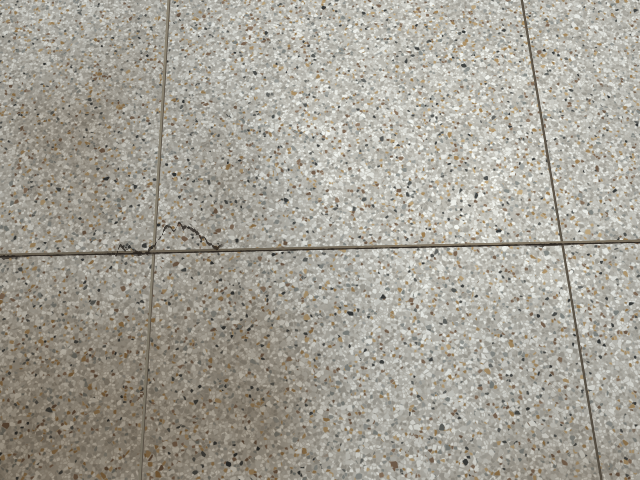
Write a WebGL 1 fragment shader that draws this texture.

```glsl
precision highp float;
// Worn terrazzo slabs seen in mild perspective: Voronoi stone chips in pale
// cement, metal divider strips on a projected unit grid, soft uneven light,
// grime, and a crack that rises from the horizontal joint.
uniform vec2 u_resolution;

vec2 hash2(vec2 c) {
  vec3 a = fract(c.xyx * vec3(0.1031, 0.1030, 0.0973));
  a += dot(a, a.yzx + 33.33);
  return fract((a.xx + a.yz) * a.zy);
}

float noise(vec2 p) {
  vec2 i = floor(p), f = fract(p);
  f = f * f * (3.0 - 2.0 * f);
  float low = mix(hash2(i).x, hash2(i + vec2(1.0, 0.0)).x, f.x);
  float high = mix(hash2(i + vec2(0.0, 1.0)).x, hash2(i + 1.0).x, f.x);
  return mix(low, high, f.y);
}

float fbm(vec2 p) {
  return 0.55 * noise(p) + 0.3 * noise(p * 2.1 + 7.0) + 0.15 * noise(p * 4.3 + 19.0);
}

// Soft round patch of light or grime
float patchAt(vec2 p, vec2 center, vec2 size) {
  vec2 d = (p - center) / size;
  return exp(-dot(d, d));
}

// Canvas to floor: slabs become unit squares
float slabWidth(float y) { return 0.961 - 0.226 * y; }

vec2 toFloor(vec2 p) {
  float u = (p.x - 0.292 - 0.060 * p.y) / slabWidth(p.y);
  float v = 4.1 / slabWidth(p.y - 0.0221 * p.x) - 4.793;
  return vec2(u, v);
}

// Nearest chip: two random values and the gap to its neighbour
vec3 chip(vec2 q) {
  vec2 cell = floor(q), nearest = cell;
  float first = 9.0, second = 9.0;
  for (int j = -1; j <= 1; j++) {
    for (int i = -1; i <= 1; i++) {
      vec2 c = cell + vec2(float(i), float(j));
      vec2 r = c + hash2(c) - q;
      float turn = 6.28 * hash2(c + 31.0).x;
      float along = dot(r, vec2(cos(turn), sin(turn)));
      float d = sqrt(dot(r, r) + 0.5 * along * along);
      if (d < first) { second = first; first = d; nearest = c; }
      else second = min(second, d);
    }
  }
  return vec3(hash2(nearest + 71.0), second - first);
}

vec3 stoneColor(vec2 h) {
  vec3 c = mix(vec3(0.62, 0.61, 0.58), vec3(0.95, 0.96, 0.95), h.y);
  if (h.x > 0.82) c = mix(vec3(0.50, 0.52, 0.51), vec3(0.66, 0.67, 0.66), h.y);
  if (h.x > 0.89) c = mix(vec3(0.60, 0.48, 0.31), vec3(0.76, 0.67, 0.52), h.y);
  if (h.x > 0.945) c = mix(vec3(0.44, 0.36, 0.29), vec3(0.58, 0.49, 0.41), h.y);
  if (h.x > 0.977) c = mix(vec3(0.20, 0.21, 0.21), vec3(0.42, 0.43, 0.42), h.y);
  return c;
}

vec3 terrazzo(vec2 g) {
  vec2 shift = floor(g) * 17.3 + 40.0;
  vec3 fine = chip(g * 138.0 + shift);
  vec3 coarse = chip(g * 88.0 + shift * 1.7);
  vec3 cement = vec3(0.74, 0.73, 0.70);
  vec3 c = mix(cement, stoneColor(fine.xy), smoothstep(0.0, 0.35, fine.z));
  float present = step(0.72, fract(coarse.x * 13.7 + coarse.y * 5.1));
  return mix(c, stoneColor(coarse.xy), present * smoothstep(0.06, 0.32, coarse.z));
}

void main() {
  float px = 1.0 / u_resolution.y;
  vec2 p = gl_FragCoord.xy * px;
  vec2 g = toFloor(p);

  // Chips, averaged over four points for smooth edges
  vec3 color = vec3(0.0);
  for (int k = 0; k < 4; k++) {
    vec2 o = vec2(mod(float(k), 2.0), floor(float(k) * 0.5)) - 0.5;
    color += 0.25 * terrazzo(toFloor(p + o * 0.6 * px));
  }

  // Light from the upper right, grime on the left and along the middle
  float light = 0.93 + 0.10 * patchAt(p, vec2(0.95, 0.70), vec2(0.45, 0.38));
  light -= 0.15 * patchAt(p, vec2(0.16, 0.73), vec2(0.20, 0.20));
  light -= 0.27 * patchAt(p, vec2(0.06, 0.10), vec2(0.42, 0.36));
  light -= 0.13 * patchAt(p, vec2(0.52, 0.20), vec2(0.20, 0.30));
  light -= 0.09 * patchAt(p, vec2(0.48, 0.64), vec2(0.10, 0.16));
  light -= 0.12 * patchAt(p, vec2(1.30, 0.0), vec2(0.45, 0.25));
  light += 0.10 * (fbm(p * 7.0) - 0.5) + 0.02 * (hash2(floor(g) + 9.0).x - 0.5);
  color *= light * mix(vec3(0.99, 0.91, 0.81), vec3(1.0, 1.0, 0.99), smoothstep(0.55, 0.94, light));

  // Signed distances to the nearest joints, in canvas units
  float w = slabWidth(p.y);
  vec2 s = (fract(g + 0.5) - 0.5) * vec2(w, w * w / 0.927);
  float rightJoint = step(0.5, g.x);
  float rough = fbm(p * 110.0) - 0.5;
  vec3 soot = vec3(0.16, 0.14, 0.12);

  // Vertical strips: tan metal with a dark side, the right one thinner
  float halfWidth = mix(0.0030, 0.0022, rightJoint);
  vec3 metal = mix(vec3(0.57, 0.54, 0.47), vec3(0.37, 0.34, 0.29), rightJoint) * (0.45 + 0.55 * light);
  metal = mix(metal, soot * 1.7, 0.65 * smoothstep(0.0, 0.0024, s.x));
  color = mix(color, metal, 1.0 - smoothstep(halfWidth - px * 0.5, halfWidth + px * 0.7, abs(s.x)));

  // Horizontal strip: tan above, a ragged black gap below
  float strip = 1.0 - smoothstep(0.0022, 0.0022 + px, abs(s.y - 0.0010));
  color = mix(color, vec3(0.50, 0.46, 0.39) * light, strip);
  float gap = abs(s.y + 0.0015) - 0.0011 - 0.0020 * rough;
  color = mix(color, soot, 0.92 * (1.0 - smoothstep(-0.5 * px, 0.7 * px, gap)));

  // Crack arching over the left joint, broken and jagged
  float arch = 0.046 * smoothstep(0.305, 0.358, p.x) * (1.0 - smoothstep(0.388, 0.455, p.x));
  float jag = 0.034 * (fbm(vec2(p.x * 75.0, 3.0)) - 0.5);
  float crack = 0.65 * abs(s.y - arch - jag - 0.006) - 0.0006 - 0.0060 * rough;
  float reach = smoothstep(0.21, 0.25, p.x) * (1.0 - smoothstep(0.455, 0.47, p.x));
  color = mix(color, soot, 0.8 * reach * (1.0 - smoothstep(0.0, 1.1 * px, crack)));

  // Chipped joint edges
  float worn = patchAt(p, vec2(1.14, 0.488), vec2(0.04, 0.02)) + patchAt(p, vec2(0.01, 0.464), vec2(0.03, 0.02))
    + 0.8 * patchAt(p, vec2(0.28, 0.474), vec2(0.06, 0.02));
  float nick = abs(s.y + 0.003) - 0.014 * worn * max(rough + 0.15, 0.0);
  color = mix(color, soot, 0.8 * min(worn, 1.0) * (1.0 - smoothstep(0.0, px, nick)));

  gl_FragColor = vec4(clamp(color, 0.0, 1.0), 1.0);
}
```
